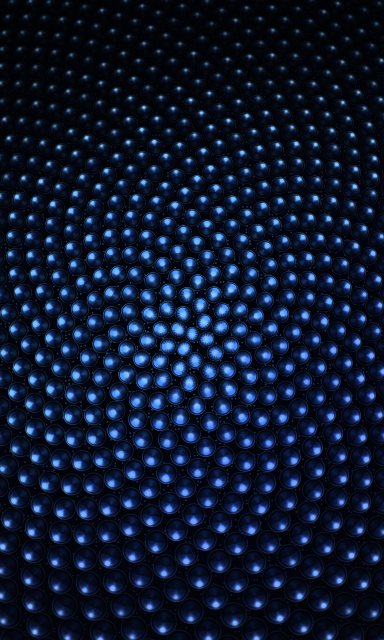
Write a WebGL 1 fragment shader that draws this pattern.

```glsl
precision highp float;
// A sunflower spiral of polished metal cups around a glowing blue centre.
// The nearest seed of the spiral is found in a loop; each cup is then shaded
// with a rim, a bow-tie sheen and a hot spot that slides outward with distance.

uniform vec2 u_resolution;

const vec2 CENTRE = vec2(0.5, 0.468);   // spiral centre, fraction of canvas
const float TILT = 0.55;                // cups grow towards the bottom
const float SEED_SCALE = 0.0138;        // radius = scale * n^power
const float SEED_POWER = 0.54;
const float GOLDEN_ANGLE = 2.399963;
const float SPIRAL_PHASE = 0.35;
const float CUP_FILL = 0.51;            // cup radius over seed spacing
const float GLINT_CELLS = 170.0;
const float TAU = 6.283185;

const vec3 GAP = vec3(0.010, 0.016, 0.042);
const vec3 NIGHT = vec3(0.020, 0.034, 0.085);
const vec3 BLUE = vec3(0.06, 0.20, 0.56);
const vec3 CYAN = vec3(0.24, 0.56, 0.84);
const vec3 INDIGO = vec3(0.16, 0.29, 0.80);
const vec3 STEEL = vec3(0.36, 0.50, 0.68);
const vec3 ICE = vec3(0.70, 0.91, 0.98);

float hash(vec2 p) {
  return fract(sin(dot(p, vec2(127.1, 311.7))) * 4375.85);
}

// Conformal bend: enlarges the lower part while cups stay round.
vec2 bend(vec2 p) {
  return p + 0.5 * TILT * vec2(2.0 * p.x * p.y, p.y * p.y - p.x * p.x);
}

// Soft band of given width around a value.
float band(float x, float middle, float width) {
  float t = (x - middle) / width;
  return exp(-t * t);
}

// Returns the nearest seed position (xy), its cup radius (z) and index (w).
vec4 nearestCup(vec2 q) {
  float n0 = floor(pow(length(q) / SEED_SCALE, 1.0 / SEED_POWER));
  vec4 best = vec4(0.0, 0.0, 1.0, 0.0);
  float bestDist = 1e5;
  for (int i = -68; i <= 68; i++) {
    float n = n0 + float(i) + 0.5;
    if (n > 0.0) {
      float r = SEED_SCALE * pow(n, SEED_POWER);
      float a = n * GOLDEN_ANGLE + SPIRAL_PHASE;
      vec2 seed = r * vec2(cos(a), sin(a));
      float size = CUP_FILL * r * sqrt(TAU * SEED_POWER / n);
      float dist = length(q - seed) / size;
      if (dist < bestDist) {
        bestDist = dist;
        best = vec4(seed, size, n);
      }
    }
  }
  return best;
}

void main() {
  vec2 p = (gl_FragCoord.xy - CENTRE * u_resolution) / u_resolution.y;
  vec2 q = bend(p);
  vec4 cup = nearestCup(q);
  vec2 u = (q - cup.xy) / cup.z;
  float rho = length(u);
  float soft = 1.5 * (1.0 + TILT * p.y) / (u_resolution.y * cup.z);

  // Light reaching this cup, leaning a little to the left
  float d = length(cup.xy);
  float lit = length(cup.xy + vec2(0.02, 0.0));
  float core = exp(-d * d * 170.0);
  float halo = exp(-lit * lit * 11.0);
  float reach = exp(-lit * 1.3);
  vec3 tint = mix(CYAN, INDIGO, smoothstep(-0.12, 0.30, cup.x * 0.7 - cup.y));
  float vary = 0.6 + 0.8 * hash(vec2(cup.w, 3.0));

  // Directions inside the cup
  vec2 outward = normalize(cup.xy);
  float along = dot(u, outward) / max(rho, 0.001);
  float outer = smoothstep(-0.2, 0.2, along);
  float disc = 1.0 - smoothstep(1.0 - soft, 1.0, rho);

  // Body: dark concave metal lit blue near the centre
  vec3 col = mix(NIGHT, BLUE, halo * (0.15 + 0.5 * smoothstep(1.0, 0.2, rho)));
  col *= mix(1.0, 0.6 + 0.65 * outer, 1.0 - core);

  // Bow-tie sheen along the light direction, stronger on the outer side
  float bow = pow(abs(along), 6.0) * smoothstep(0.0, 0.2, rho) * smoothstep(0.95, 0.5, rho);
  col += tint * bow * (0.32 + 0.60 * outer) * (0.14 + 0.86 * halo) * vary;

  // Fine turned rays in the hottest cups
  float rays = 0.5 + 0.5 * cos(atan(u.y, u.x) * 13.0 + cup.w);
  col += CYAN * rays * core * 0.35 * smoothstep(0.9, 0.45, rho);

  // Rim: dark groove, thin steel ring, crescent on the outer side
  col *= 1.0 - 0.75 * band(rho, 0.80, 0.07);
  float ring = band(rho, 0.91, 0.06);
  float crescent = pow(max(along, 0.0), 2.0) * band(rho, 0.68, 0.13);
  float rimLight = (0.55 + 0.45 * along * along) * (0.75 + 0.5 * outer);
  col += mix(tint, STEEL, 0.4) * ring * rimLight * (0.24 + 0.30 * halo) * reach;
  col += mix(tint, STEEL, 0.3) * crescent * 0.55 * reach * vary;

  // Hot spot sliding outward, wide in the centre and tiny far away
  vec2 v = u - outward * 0.58 * smoothstep(0.03, 0.28, d);
  float sharpness = mix(mix(30.0, 14.0, halo), 8.0, core);
  col += ICE * exp(-dot(v, v) * sharpness) * (1.3 * reach * vary + 0.1 * core);
  col += tint * exp(-dot(v, v) * sharpness * 0.3) * 0.25 * reach;

  // Gaps between cups, with stray round glints
  vec2 cell = p * GLINT_CELLS;
  vec2 jitter = vec2(hash(floor(cell)), hash(floor(cell) + 7.0)) * 0.4 + 0.3;
  float glint = smoothstep(0.35, 0.1, length(fract(cell) - jitter));
  glint *= step(0.72, hash(floor(cell) + 19.0));
  vec3 gap = GAP + mix(tint, STEEL, 0.4) * glint * (0.1 + 0.4 * halo);
  col = mix(gap, col, disc);

  // Fade into darkness towards the upper edge and corners
  float fade = 1.0 - 0.5 * smoothstep(0.18, 0.50, p.y - 0.25 * p.x);
  fade *= 1.0 - 0.15 * smoothstep(0.32, 0.60, length(p));

  // Roll off the brightest values so that they keep their icy hue
  col *= fade;
  float peak = max(col.b, 0.001);
  col *= min(1.0, 1.0 / peak);
  gl_FragColor = vec4(col, 1.0);
}
```
